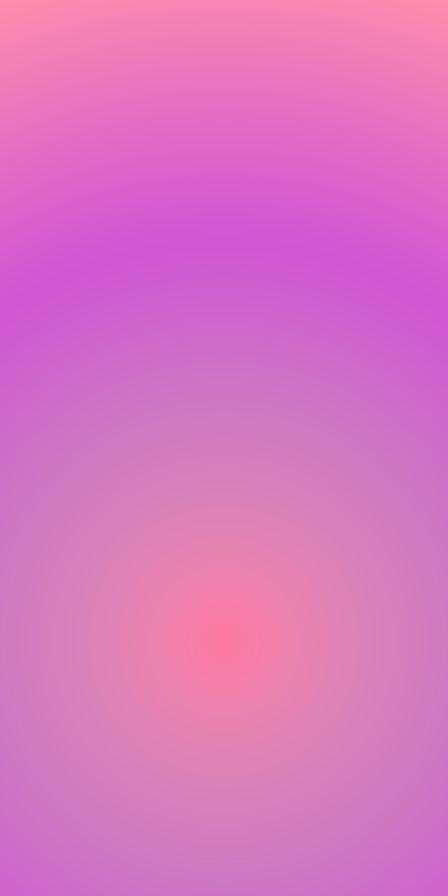
Write a WebGL 2 fragment shader that draws this background.

```glsl
#version 300 es
precision highp float;

uniform vec2 u_resolution;
out vec4 outColor;

#define GLOW_CENTER vec2(0.5, 0.284)
#define CORE_PINK vec3(1.0, 0.475, 0.635)
#define SOFT_ROSE vec3(0.925, 0.512, 0.685)
#define DUSTY_PINK vec3(0.843, 0.508, 0.727)
#define MAUVE vec3(0.803, 0.468, 0.764)
#define ORCHID vec3(0.816, 0.337, 0.831)
#define CORNER_PEACH vec3(1.0, 0.555, 0.672)
#define RING_RADIUS 0.445
#define OUTER_RADIUS 0.758
#define OUTER_EASE 1.12

// Linear blend factor between two radii
float ramp(float from, float to, float radius) {
    return clamp((radius - from) / (to - from), 0.0, 1.0);
}

// Colour along the radius, from the glowing core to the far corners
vec3 radialColor(float radius) {
    vec3 color = mix(CORE_PINK, SOFT_ROSE, ramp(0.0, 0.078, radius));
    color = mix(color, DUSTY_PINK, ramp(0.078, 0.165, radius));
    color = mix(color, MAUVE, ramp(0.165, 0.27, radius));
    color = mix(color, ORCHID, ramp(0.27, RING_RADIUS, radius));
    float outer = pow(ramp(RING_RADIUS, OUTER_RADIUS, radius), OUTER_EASE);
    return mix(color, CORNER_PEACH, outer);
}

void main() {
    // Distances are measured in canvas heights, so the rings stay circular
    vec2 uv = gl_FragCoord.xy / u_resolution;
    float aspect = u_resolution.x / u_resolution.y;
    float radius = length((uv - GLOW_CENTER) * vec2(aspect, 1.0));
    outColor = vec4(radialColor(radius), 1.0);
}
```
